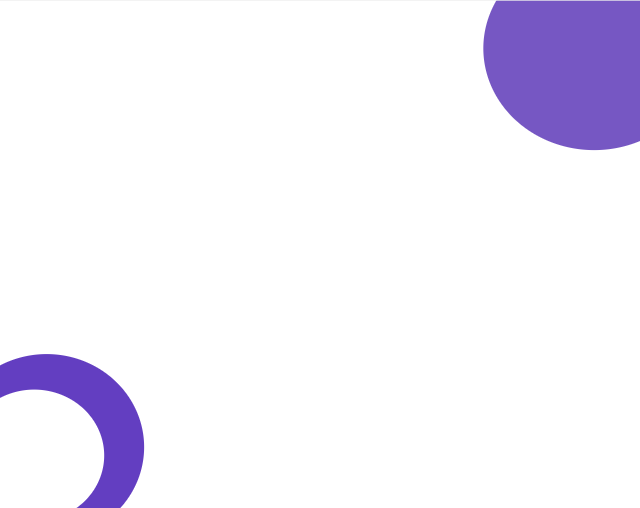
Reproduce this background procedurally as a Shadertoy shader.

```glsl
// A white page with a violet disc cut by the top right corner and an
// off-centre purple ring cut by the lower left one. Each shape is an
// ellipse with a gradient-corrected distance, placed in canvas fractions.

const vec3 PAGE_COLOR = vec3(1.0);
const vec3 DISC_COLOR = vec3(0.463, 0.341, 0.765);
const vec3 RING_COLOR = vec3(0.388, 0.243, 0.757);
const vec3 RULE_COLOR = vec3(0.93);

// Centres and radii as fractions of the canvas width and height
const vec2 DISC_CENTER = vec2(0.9284, 0.9048);
const vec2 DISC_RADII  = vec2(0.1732, 0.2003);
const vec2 RING_CENTER = vec2(0.0729, 0.1199);
const vec2 RING_RADII  = vec2(0.1523, 0.1831);
const vec2 HOLE_CENTER = vec2(0.0534, 0.1034);
const vec2 HOLE_RADII  = vec2(0.1094, 0.1297);

const float RULE_HEIGHT  = 0.0017;
const float RULE_OPACITY = 0.8;

// Antialiased coverage of an axis-aligned ellipse
float ellipseMask(vec2 uv, vec2 center, vec2 radii) {
    vec2 offset = (uv - center) * iResolution.xy;
    vec2 extent = radii * iResolution.xy;
    float reach = length(offset / extent);
    float slope = length(offset / (extent * extent));
    float dist = (reach - 1.0) * reach / max(slope, 1e-6);
    // Near the centre the estimate vanishes, so treat it as solid
    return reach < 0.5 ? 1.0 : clamp(0.5 - dist, 0.0, 1.0);
}

void mainImage(out vec4 fragColor, in vec2 fragCoord) {
    vec2 uv = fragCoord / iResolution.xy;
    vec3 color = PAGE_COLOR;

    // Corner disc
    color = mix(color, DISC_COLOR, ellipseMask(uv, DISC_CENTER, DISC_RADII));

    // Ring with its hole shifted toward the corner
    float ring = ellipseMask(uv, RING_CENTER, RING_RADII)
               * (1.0 - ellipseMask(uv, HOLE_CENTER, HOLE_RADII));
    color = mix(color, RING_COLOR, ring);

    // Faint hairline along the top edge
    float rule = clamp((uv.y - 1.0 + RULE_HEIGHT) * iResolution.y + 0.5, 0.0, 1.0);
    color = mix(color, RULE_COLOR, rule * RULE_OPACITY);

    fragColor = vec4(color, 1.0);
}
```
